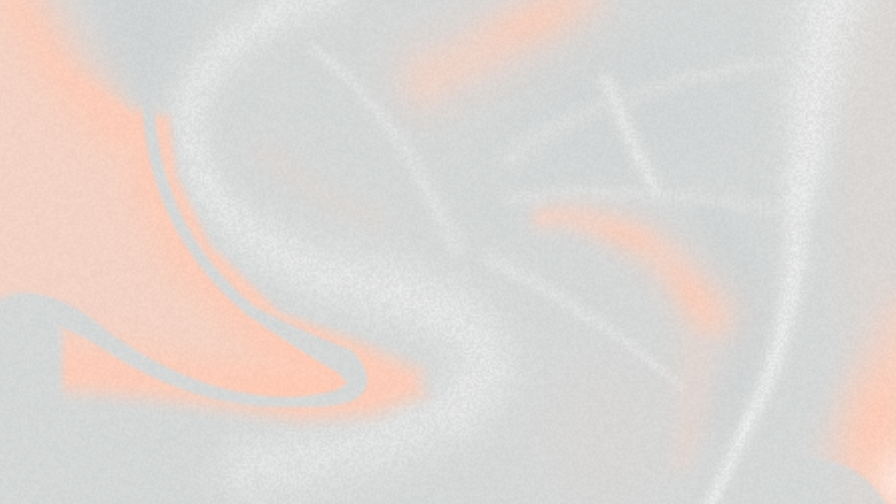
Write a WebGL 2 fragment shader that draws this background.

```glsl
#version 300 es
precision highp float;
// Grainy marbled silk: pale grey folds with peach pools, a curling ribbon and soft white sheens.

uniform vec2 u_resolution;
out vec4 fragColor;

const vec2 CANVAS = vec2(7.68, 4.30);   // working units, y runs downwards
const vec3 GREY = vec3(0.837, 0.846, 0.846);
const vec3 SHADE = vec3(0.808, 0.820, 0.823);
const vec3 SHEEN = vec3(0.895, 0.900, 0.895);
const vec3 WARM = vec3(0.862, 0.842, 0.828);
const vec3 PALE_PEACH = vec3(0.952, 0.828, 0.776);
const vec3 DEEP_PEACH = vec3(0.995, 0.795, 0.710);
const float GRAIN_SCALE = 58.0;
const float GRAIN_AMOUNT = 0.045;
const int CURVE_STEPS = 14;

// Outline of the large peach pool and its curled tip
const int POOL_POINTS = 18;
const vec2 POOL[POOL_POINTS] = vec2[](
  vec2(-1.0, -1.0), vec2(0.2, -1.0), vec2(0.45, 0.0), vec2(0.75, 0.5), vec2(1.12, 0.9), vec2(1.45, 1.0),
  vec2(1.52, 1.5), vec2(1.8, 2.08), vec2(2.4, 2.66), vec2(3.1, 2.92), vec2(3.6, 3.15), vec2(3.63, 3.38),
  vec2(3.2, 3.55), vec2(2.6, 3.59), vec2(1.9, 3.49), vec2(1.2, 3.4), vec2(0.5, 3.34), vec2(-1.0, 3.3));

float hash(vec2 p) {
  vec3 q = fract(vec3(p.xyx) * 0.1031);
  q += dot(q, q.yzx + 33.33);
  return fract((q.x + q.y) * q.z);
}

float noise(vec2 p) {
  vec2 i = floor(p), f = fract(p);
  f *= f * (3.0 - 2.0 * f);
  return mix(mix(hash(i), hash(i + vec2(1, 0)), f.x),
             mix(hash(i + vec2(0, 1)), hash(i + vec2(1, 1)), f.x), f.y);
}

// Signed distance to the pool, negative inside
float poolDistance(vec2 p) {
  float d = 1e3, side = 1.0;
  for (int i = 0, j = POOL_POINTS - 1; i < POOL_POINTS; j = i, i++) {
    vec2 e = POOL[j] - POOL[i], w = p - POOL[i];
    d = min(d, length(w - e * clamp(dot(w, e) / dot(e, e), 0.0, 1.0)));
    bvec3 c = bvec3(p.y >= POOL[i].y, p.y < POOL[j].y, e.x * w.y > e.y * w.x);
    if (all(c) || !any(c)) side = -side;
  }
  return d * side;
}

// Distance to a quadratic curve, and the place along it
vec2 curve(vec2 p, vec2 a, vec2 b, vec2 c) {
  vec2 best = vec2(1e3, 0.0), last = a;
  for (int i = 1; i <= CURVE_STEPS; i++) {
    float t = float(i) / float(CURVE_STEPS);
    vec2 next = mix(mix(a, b, t), mix(b, c, t), t), e = next - last;
    float h = clamp(dot(p - last, e) / dot(e, e), 0.0, 1.0);
    float d = length(p - last - e * h);
    if (d < best.x) best = vec2(d, t - (1.0 - h) / float(CURVE_STEPS));
    last = next;
  }
  return best;
}

float band(vec2 p, vec2 a, vec2 b, vec2 c, float w0, float w1) {
  vec2 s = curve(p, a, b, c);
  float w = mix(w0, w1, s.y);
  return 1.0 - smoothstep(w - 0.03, w + 0.035, s.x);
}

float glow(vec2 p, vec2 a, vec2 b, vec2 c, float w0, float w1) {
  vec2 s = curve(p, a, b, c);
  float r = s.x / mix(w0, w1, s.y);
  return exp(-r * r);
}

float spot(vec2 p, vec2 centre, vec2 radius) {
  vec2 q = (p - centre) / radius;
  return exp(-dot(q, q));
}

void main() {
  vec2 uv = gl_FragCoord.xy / u_resolution;
  vec2 p = vec2(uv.x, 1.0 - uv.y) * CANVAS;
  vec2 q = p + 0.04 * (vec2(noise(p * 2.5), noise(p * 2.5 + 17.0)) - 0.5);

  // Grey cloth: shaded hollows and warm tints
  float shade = max(spot(p, vec2(1.2, 0.2), vec2(0.4, 0.7)), 0.6 * spot(p, vec2(5.3, 0.9), vec2(1.0, 0.6)));
  shade = max(shade, 0.8 * glow(q, vec2(6.1, 1.9), vec2(6.6, 2.6), vec2(6.2, 3.5), 0.2, 0.2));
  float warm = 0.75 * smoothstep(7.0, 7.4, p.x) + 0.5 * spot(p, vec2(5.2, 3.7), vec2(0.6, 0.7));
  warm += 0.7 * glow(q, vec2(2.3, 1.3), vec2(2.7, 1.7), vec2(3.2, 1.85), 0.15, 0.15);
  vec3 color = mix(mix(GREY, SHADE, 0.7 * shade), WARM, min(warm, 1.0));

  // Broad sheens, then thin creases
  float sheen = 0.8 * glow(q, vec2(2.8, -0.1), vec2(1.35, 0.5), vec2(1.7, 1.4), 0.2, 0.17);
  sheen = max(sheen, 0.8 * glow(q, vec2(1.7, 1.4), vec2(2.1, 2.3), vec2(3.3, 2.45), 0.17, 0.3));
  sheen = max(sheen, 0.85 * glow(q, vec2(3.3, 2.45), vec2(4.6, 2.9), vec2(3.9, 3.5), 0.3, 0.28));
  sheen = max(sheen, 0.7 * glow(q, vec2(3.9, 3.5), vec2(3.0, 3.9), vec2(2.2, 4.0), 0.28, 0.32));
  sheen = max(sheen, glow(q, vec2(7.15, -0.2), vec2(6.95, 0.9), vec2(6.83, 1.9), 0.36, 0.13));
  sheen = max(sheen, glow(q, vec2(6.83, 1.9), vec2(6.9, 2.8), vec2(6.05, 4.35), 0.12, 0.06));
  float crease = 0.5 * glow(q, vec2(2.7, 0.4), vec2(3.5, 1.1), vec2(3.9, 2.1), 0.05, 0.09);
  crease = max(crease, 0.5 * glow(q, vec2(4.2, 2.2), vec2(5.0, 2.6), vec2(5.85, 3.3), 0.08, 0.04));
  crease = max(crease, 0.75 * glow(q, vec2(5.2, 0.7), vec2(5.4, 1.1), vec2(5.6, 1.65), 0.08, 0.07));
  crease = max(crease, 0.35 * glow(q, vec2(4.4, 1.35), vec2(5.2, 0.7), vec2(6.9, 0.5), 0.1, 0.07));
  crease = max(crease, 0.35 * glow(q, vec2(4.4, 1.7), vec2(5.6, 1.6), vec2(6.7, 1.8), 0.07, 0.07));
  sheen = max(sheen, crease);
  color = mix(color, SHEEN, sheen);

  // Peach pool, cut by the grey ribbon and the grey lobe at the left
  float d = poolDistance(p);
  float soft = 0.06 + 0.3 * (1.0 - smoothstep(0.3, 1.1, p.y)) + 0.08 * smoothstep(2.6, 3.2, p.y);
  float pool = 1.0 - smoothstep(-soft, soft, d);
  float ribbon = band(p, vec2(1.27, 0.7), vec2(1.25, 1.9), vec2(2.15, 2.65), 0.05, 0.045);
  ribbon = max(ribbon, band(p, vec2(2.15, 2.65), vec2(2.6, 2.92), vec2(2.95, 3.08), 0.045, 0.11));
  ribbon = max(ribbon, band(p, vec2(2.95, 3.08), vec2(3.3, 3.42), vec2(2.5, 3.43), 0.11, 0.04));
  ribbon = max(ribbon, band(p, vec2(2.5, 3.43), vec2(1.7, 3.45), vec2(0.9, 2.9), 0.04, 0.07));
  ribbon = max(ribbon, band(p, vec2(0.9, 2.9), vec2(0.5, 2.6), vec2(0.2, 2.64), 0.07, 0.14));
  float lobe = length(p - vec2(0.17, clamp(p.y, 2.87, 3.6)));
  ribbon = max(ribbon, 1.0 - smoothstep(0.3, 0.43, lobe));
  float peach = pool * (1.0 - ribbon);
  float deep = 0.75 * exp(-pow((d + 0.2) / 0.28, 2.0)) + 0.4 * spot(p, vec2(2.55, 3.2), vec2(0.5, 0.3));

  // Smaller peach drifts
  float top = glow(q, vec2(3.7, 0.65), vec2(4.3, 0.4), vec2(4.9, -0.05), 0.3, 0.3);
  float drift = glow(q, vec2(4.65, 1.87), vec2(5.55, 1.8), vec2(6.08, 2.7), 0.11, 0.25);
  float tail = glow(q, vec2(6.0, 2.7), vec2(6.0, 3.2), vec2(5.85, 3.9), 0.25, 0.12);
  float edge = 7.65 - 0.5 * smoothstep(2.4, 3.9, p.y);
  float corner = smoothstep(-0.35, 0.3, p.x - edge) * smoothstep(2.2, 2.8, p.y);
  corner *= smoothstep(-0.03, 0.04, length(p - vec2(6.95, 4.65)) - 0.73);
  peach = max(peach, max(max(0.8 * top, 0.85 * drift), max(0.35 * tail, corner)));
  deep += 0.8 * spot(p, vec2(4.6, 0.2), vec2(0.45, 0.25)) + 0.8 * spot(p, vec2(7.5, 3.6), vec2(0.35, 0.6));
  deep += 0.7 * spot(p, vec2(5.4, 2.0), vec2(0.3, 0.15)) + 0.8 * spot(p, vec2(5.95, 2.55), vec2(0.25, 0.3));
  color = mix(color, mix(PALE_PEACH, DEEP_PEACH, min(deep, 1.0)), peach);
  color = mix(color, vec3(1.0, 0.91, 0.87), 0.7 * corner * spot(p, vec2(7.68, 4.1), vec2(0.18, 0.25)));

  // Grain, strongest on the sheens
  float grain = noise(p * GRAIN_SCALE) - 0.5;
  color += grain * GRAIN_AMOUNT * (0.7 + 0.8 * sheen * (1.0 - peach));
  fragColor = vec4(color, 1.0);
}
```
